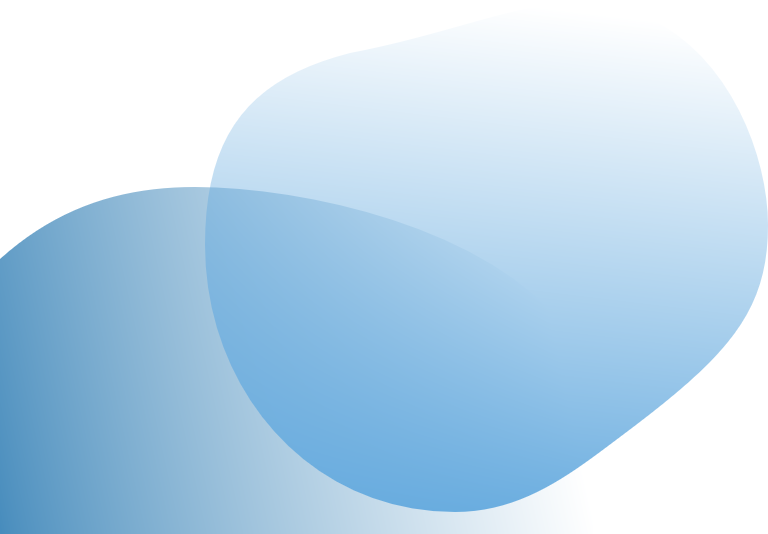
Reproduce this background procedurally as a WebGL 2 fragment shader.

```glsl
#version 300 es
precision highp float;
// Two translucent blue shapes on white: a fading hill and a large soft pebble.

uniform vec2 u_resolution;
out vec4 outColor;

const vec2 ARTBOARD = vec2(768.0, 534.0); // design units, y measured downward
const int CURVE_STEPS = 20;
const vec3 WHITE = vec3(1.0);
const vec3 HILL_BLUE = vec3(0.28, 0.55, 0.74);
const vec3 PEBBLE_BLUE = vec3(0.41, 0.675, 0.875);

// Outline state: x = squared distance, y = sign (negative inside).
vec2 addLine(vec2 state, vec2 p, vec2 a, vec2 b) {
    vec2 edge = b - a;
    vec2 toP = p - a;
    vec2 offset = toP - edge * clamp(dot(toP, edge) / dot(edge, edge), 0.0, 1.0);
    bool crosses = (a.y > p.y) != (b.y > p.y)
        && p.x < a.x + edge.x * (p.y - a.y) / edge.y;
    return vec2(min(state.x, dot(offset, offset)), crosses ? -state.y : state.y);
}

vec2 bezier(vec2 a, vec2 b, vec2 c, vec2 d, float t) {
    float s = 1.0 - t;
    return s * s * s * a + 3.0 * s * t * (s * b + t * c) + t * t * t * d;
}

vec2 addCurve(vec2 state, vec2 p, vec2 a, vec2 b, vec2 c, vec2 d) {
    vec2 previous = a;
    for (int i = 1; i <= CURVE_STEPS; i++) {
        vec2 next = bezier(a, b, c, d, float(i) / float(CURVE_STEPS));
        state = addLine(state, p, previous, next);
        previous = next;
    }
    return state;
}

float signedDistance(vec2 state) {
    return state.y * sqrt(state.x);
}

float hillDistance(vec2 p) {
    vec2 start = vec2(0.0, 259.0);
    vec2 crest = vec2(195.0, 187.0);
    vec2 right = vec2(600.0, 420.0);
    vec2 cornerR = vec2(590.0, 580.0);
    vec2 cornerL = vec2(-40.0, 580.0);
    vec2 left = vec2(-40.0, 295.0);
    vec2 state = vec2(1e9, 1.0);
    state = addCurve(state, p, start, vec2(60.0, 205.0), vec2(125.0, 187.0), crest);
    state = addCurve(state, p, crest, vec2(330.0, 187.0), vec2(590.0, 250.0), right);
    state = addLine(state, p, right, cornerR);
    state = addLine(state, p, cornerR, cornerL);
    state = addLine(state, p, cornerL, left);
    state = addLine(state, p, left, start);
    return signedDistance(state);
}

float pebbleDistance(vec2 p) {
    vec2 top = vec2(575.0, 2.0);
    vec2 right = vec2(768.0, 225.0);
    vec2 slope = vec2(620.0, 437.0);
    vec2 bottom = vec2(455.0, 512.0);
    vec2 left = vec2(205.0, 245.0);
    vec2 shoulder = vec2(350.0, 53.0);
    vec2 state = vec2(1e9, 1.0);
    state = addCurve(state, p, top, vec2(710.0, 2.0), vec2(768.0, 141.0), right);
    state = addCurve(state, p, right, vec2(768.0, 313.0), vec2(727.0, 357.0), slope);
    state = addCurve(state, p, slope, vec2(572.0, 473.0), vec2(523.0, 512.0), bottom);
    state = addCurve(state, p, bottom, vec2(308.0, 512.0), vec2(205.0, 388.0), left);
    state = addCurve(state, p, left, vec2(205.0, 130.0), vec2(253.0, 78.0), shoulder);
    state = addCurve(state, p, shoulder, vec2(445.0, 35.0), vec2(515.0, 4.0), top);
    return signedDistance(state);
}

// Antialiased fill, one pixel wide.
float coverage(float dist, float pixel) {
    return clamp(0.5 - dist / pixel, 0.0, 1.0);
}

// Linear ramp from 0 to 1 along a tilted axis.
float ramp(vec2 p, vec2 axis, float start, float end) {
    return clamp((dot(p, axis) - start) / (end - start), 0.0, 1.0);
}

void main() {
    vec2 uv = gl_FragCoord.xy / u_resolution;
    vec2 p = vec2(uv.x, 1.0 - uv.y) * ARTBOARD;
    float pixel = ARTBOARD.y / u_resolution.y;

    // Hill: dark at the lower left, fading out toward the right.
    float hillFade = pow(ramp(p, vec2(1.0, -0.22), -115.0, 480.0), 0.85);
    float hillAlpha = (1.0 - hillFade) * coverage(hillDistance(p), pixel);
    vec3 color = mix(WHITE, HILL_BLUE, hillAlpha);

    // Pebble: clear at the top, nearly solid at the bottom.
    float pebbleFill = ramp(p, vec2(-0.12, 1.0), -58.0, 460.0);
    float pebbleAlpha = pebbleFill * coverage(pebbleDistance(p), pixel);
    color = mix(color, PEBBLE_BLUE, pebbleAlpha);

    outColor = vec4(color, 1.0);
}
```
